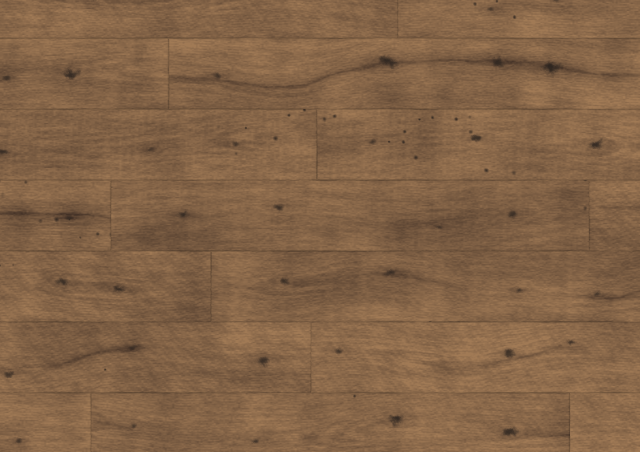
This texture is drawn by a Shadertoy shader. Its source:

```glsl
// Brown oak plank floor with staggered joints, knots and wavy grain.

float hash(vec2 p) {
    return fract(sin(dot(p, vec2(127.1, 311.7))) * 43758.5453);
}

float noise(vec2 p) {
    vec2 i = floor(p), f = fract(p);
    f = f * f * (3.0 - 2.0 * f);
    return mix(mix(hash(i), hash(i + vec2(1, 0)), f.x),
               mix(hash(i + vec2(0, 1)), hash(i + vec2(1, 1)), f.x), f.y);
}

float fbm(vec2 p) {
    float sum = 0.0, weight = 0.53;
    for (int i = 0; i < 4; i++) {
        sum += weight * noise(p);
        p = p * 2.03 + 17.3;
        weight *= 0.5;
    }
    return sum;
}

// Height of the wandering heart line of a plank.
float heartLine(float x, float seed) {
    return (noise(vec2(x * 4.0 + seed * 40.0, seed * 91.0)) - 0.5) * 0.06;
}

void mainImage(out vec4 fragColor, in vec2 fragCoord) {
    vec2 p = fragCoord / iResolution.y;
    float pixel = 1.0 / iResolution.y;

    // Plank layout: seven rows from the top, one joint offset for each.
    const vec2 plank = vec2(1.059, 0.1568);
    const float joints[7] = float[7](0.880, 0.373, 0.701, 0.245, 0.467, 0.688, 0.201);
    float rowPos = (1.072 - p.y) / plank.y;
    float row = floor(rowPos);
    float along = (p.x - joints[int(clamp(row, 0.0, 6.0))]) / plank.x;
    vec2 id = vec2(floor(along), row);
    float seed = hash(id + 3.7);
    vec2 local = vec2(fract(along), 0.5 - fract(rowPos)) * plank;
    vec2 grain = local + vec2(seed * 37.0, hash(id + 8.1) * 19.0);

    // Knots along the heart, each pushing the grain aside.
    float fromHeart = local.y - heartLine(local.x, seed);
    float knot = 0.0, halo = 0.0, bend = 0.0;
    vec2 ragged = vec2(fbm(grain * 70.0), fbm(grain * 70.0 + 31.0)) - 0.5;
    for (float i = 0.0; i < 4.0; i++) {
        vec2 key = id * 7.0 + i * 13.1;
        float h = hash(key), r = mix(0.004, 0.012, h * h);
        float kx = (i + 0.15 + 0.7 * hash(key + 5.0)) / 4.0 * plank.x;
        float ky = heartLine(kx, seed) + (hash(key + 9.0) - 0.5) * 0.03;
        vec2 d = local - vec2(kx, ky) + ragged * r * 2.2;
        float e = length(d / vec2(1.5, 1.0));
        knot = max(knot, (1.0 - smoothstep(0.1 * r, 1.3 * r + pixel, e)) * (0.6 + 0.4 * h));
        vec2 tail = d / vec2(6.0, 1.7);
        vec2 flare = d / vec2(0.9, 4.0);
        halo += 0.6 * exp(-dot(tail, tail) / (r * r));
        halo += 0.25 * h * exp(-dot(flare, flare) / (r * r));
        bend += exp(-e * e / (r * r * 9.0)) * r * d.y / (abs(d.y) + r);
    }

    // A few small pits in loose groups.
    vec2 cell = floor(grain / 0.03);
    vec2 pit = (fract(grain / 0.03) - 0.3 - 0.4 * vec2(hash(cell), hash(cell + 4.0))) * 0.03;
    float pitSize = 0.0015 + 0.004 * hash(cell + 6.0);
    float pits = step(0.86, hash(cell + 2.0)) * smoothstep(0.66, 0.8, noise(grain * 5.0 + 70.0));
    pits *= 1.0 - smoothstep(0.0, pitSize + pixel, length(pit + ragged * 0.004));

    // Long streaks, fine fibres and pores follow the bent grain.
    vec2 flow = grain - vec2(0.0, bend + 0.5 * heartLine(local.x, seed));
    float broad = fbm(flow * vec2(2.2, 17.0));
    float fibre = noise(flow * vec2(18.0, 140.0));
    float pores = noise(flow * vec2(110.0, 330.0));
    float grit = noise(grain * vec2(240.0, 340.0) + 11.0);
    float mottle = fbm(grain * vec2(16.0, 6.0) + 50.0);
    float cloud = noise(grain * vec2(3.5, 9.0) + 90.0);

    // Cathedral figure: contour lines around the heart.
    float v = fromHeart - bend;
    float contour = v * v * 9000.0 + 45.0 * noise(grain * vec2(3.5, 5.0)) + 5.0 * broad + 1.5 * fibre;
    float figure = sin(contour) * exp(-v * v * 700.0);
    figure *= smoothstep(0.35, 0.6, noise(grain * vec2(4.0, 2.0) + 20.0));

    // Dark mineral streak beside the heart, broken and uneven in width.
    float wisp = fromHeart + 0.016 * (fbm(grain * vec2(12.0, 25.0)) - 0.5);
    float presence = smoothstep(0.4, 0.75, noise(vec2(grain.x * 4.0, seed * 50.0)));
    float core = exp(-pow(wisp / 0.004, 2.0)) * (0.3 + 0.9 * fibre);
    float shade = exp(-pow(wisp / 0.018, 2.0));
    float streak = presence * (0.65 * core + 0.35 * shade);

    float tone = 0.81 + 0.3 * (seed - 0.5);
    tone += 0.85 * (broad - 0.5) + 0.32 * (fibre - 0.5) + 0.36 * (pores - 0.5);
    tone += 0.28 * (grit - 0.5) + 0.65 * (mottle - 0.5) + 0.3 * (cloud - 0.5);
    tone += 0.15 * figure - 0.9 * streak - 0.55 * min(halo, 1.0);
    vec3 color = mix(vec3(0.38, 0.285, 0.21), vec3(0.58, 0.44, 0.31), clamp(tone, -0.6, 1.25));
    color = mix(color, vec3(0.17, 0.14, 0.12), max(knot * 0.9, 0.8 * pits));

    // Faint, uneven seams between planks.
    float rowEdge = 0.5 * plank.y - abs(local.y);
    float endEdge = min(local.x, plank.x - local.x);
    float seam = 1.0 - smoothstep(0.0, 0.0012 + pixel, min(rowEdge, endEdge));
    color *= 1.0 - 0.2 * seam * (0.3 + 0.9 * noise(p * 14.0));

    fragColor = vec4(color, 1.0);
}
```
